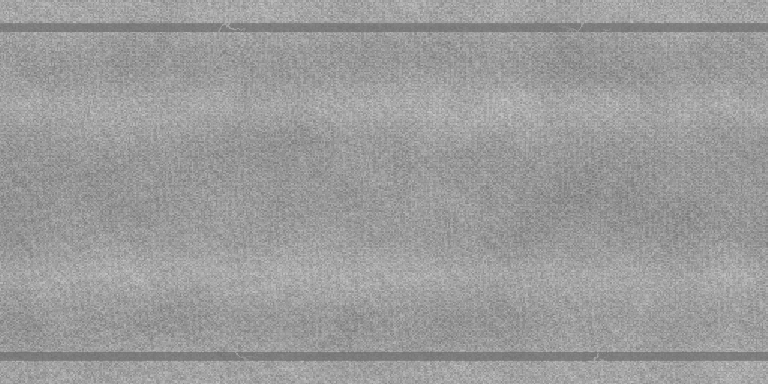
Write a WebGL 1 fragment shader that draws this texture.

```glsl
precision highp float;
// Worn grey asphalt strip with pale wheel tracks and two chipped dark edge lines.
uniform vec2 u_resolution;

float hash(vec2 p) {
  return fract(sin(dot(p, vec2(127.1, 311.7))) * 43758.5453);
}

float valueNoise(vec2 p) {
  vec2 cell = floor(p);
  vec2 f = fract(p);
  f = f * f * (3.0 - 2.0 * f);
  return mix(mix(hash(cell), hash(cell + vec2(1.0, 0.0)), f.x),
             mix(hash(cell + vec2(0.0, 1.0)), hash(cell + vec2(1.0, 1.0)), f.x), f.y);
}

float fbm(vec2 p) {
  float sum = 0.0;
  float amplitude = 0.5;
  for (int i = 0; i < 4; i++) {
    sum += amplitude * valueNoise(p);
    p = p * 2.03 + vec2(17.3, 9.1);
    amplitude *= 0.5;
  }
  return sum / 0.9375;
}

float bell(float x, float width) {
  return exp(-x * x / (width * width));
}

float stain(vec2 p, vec2 center, vec2 size) {
  vec2 q = (p - center) / size;
  return exp(-dot(q, q));
}

void main() {
  vec2 uv = gl_FragCoord.xy / u_resolution;
  vec2 p = uv * vec2(2.0, 1.0);
  float pixel = 1.0 / u_resolution.y;
  float fromMiddle = abs(uv.y - 0.5);

  // Broad lengthwise bands: dark centre, pale tracks, pale outer margins
  float shade = 0.606;
  shade += 0.048 * bell(fromMiddle - 0.218, 0.062);
  shade -= 0.016 * bell(uv.y - 0.47, 0.15);
  shade -= 0.012 * bell(fromMiddle - 0.335, 0.045);
  shade += 0.036 * smoothstep(0.37, 0.46, fromMiddle);

  // Cloudy mottling and soft stains
  shade += 0.075 * (fbm(p * 7.0 + 3.7) - 0.5);
  shade += 0.035 * (fbm(p * 19.0 + 41.0) - 0.5);
  float stains = stain(p, vec2(0.27, 0.55), vec2(0.14, 0.06))
               + stain(p, vec2(0.33, 0.44), vec2(0.07, 0.04))
               + stain(p, vec2(0.80, 0.65), vec2(0.11, 0.05))
               + stain(p, vec2(1.24, 0.59), vec2(0.10, 0.05))
               + stain(p, vec2(1.46, 0.49), vec2(0.10, 0.06))
               + stain(p, vec2(1.87, 0.44), vec2(0.11, 0.06))
               + stain(p, vec2(0.70, 0.17), vec2(0.25, 0.04))
               + stain(p, vec2(1.54, 0.80), vec2(0.12, 0.05));
  shade -= 0.023 * stains;

  // Fine aggregate grain on a grid fixed to the canvas
  vec2 grainCell = floor(uv * vec2(512.0, 256.0));
  float grain = hash(grainCell) + hash(grainCell + 57.0) - 1.0;
  grain += 0.6 * (valueNoise(p * 170.0 + 5.0) - 0.5);

  // Dark edge lines
  float lineDistance = abs(fromMiddle - 0.428) - 0.0115;
  float line = 1.0 - smoothstep(-0.5 * pixel, 0.5 * pixel, lineDistance);
  shade = mix(shade, 0.485 + 0.25 * (shade - 0.62), line);
  shade += grain * mix(0.092, 0.035, line);

  // Thin pale chips, clustered at two worn places along the lines
  float worn = bell(uv.x - 0.30, 0.022) + bell(uv.x - 0.77, 0.028);
  float patches = smoothstep(0.62, 0.78, valueNoise(p * vec2(24.0, 40.0) + 11.0) + 0.3 * worn);
  float crack = abs(fbm(p * 34.0 + 23.0) - 0.5);
  float chips = 1.0 - smoothstep(0.012, 0.05, crack);
  chips *= patches * (0.12 + 0.88 * min(worn, 1.0));
  chips *= 1.0 - smoothstep(-0.002, 0.010, lineDistance);
  shade = mix(shade, 0.68, 0.85 * chips);

  gl_FragColor = vec4(vec3(shade), 1.0);
}
```
